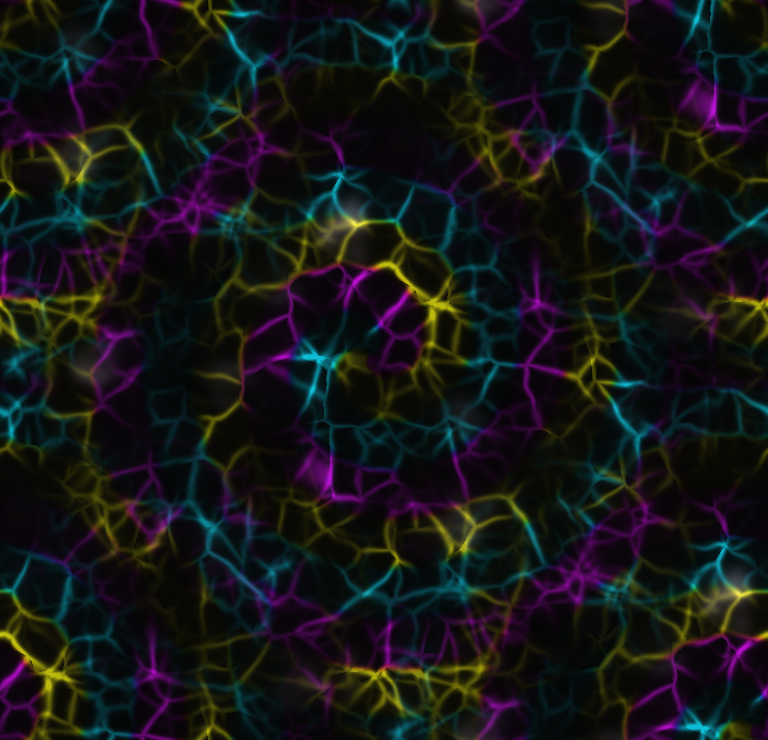
This texture is drawn by a WebGL 1 fragment shader. Its source:

```glsl
precision highp float;
// Dim glowing filament web on black, tinted by a three-colour spiral.
// Warped cell borders form the threads; two copies of the field, half a
// canvas apart, are cross-faded so that the result tiles without seams.
uniform vec2 u_resolution;

const float SPIRAL_PITCH = 0.195;              // radius gained per turn
const vec2 SPIRAL_CENTRE = vec2(-0.02, 0.02);
const vec3 OFF_BAND = vec3(5.0, 1.0, 3.0) / 6.0; // where r, g, b go dark
const vec3 CHANNEL_GAIN = vec3(0.88, 0.87, 0.98);
const float OFF_LEVEL = 0.05;
const vec3 FLOOR_COLOUR = vec3(0.016);
const vec3 GLOW_COLOUR = vec3(0.82, 0.74, 0.84);
const float THREAD_WIDTH = 0.0046;
const float HALO_WIDTH = 0.012;
const float HALO_GAIN = 0.17;
const float BASE_SCALE = 11.0;                 // cells across the canvas
const float SCALE_STEP = 1.45;
const float LAYER_FADE = 0.68;
const float FAINT_GAIN = 0.40;                 // light from weak threads
const float BRIGHT_GAIN = 0.24;                // extra light from strong ones
const float GLOW_SCALE = 6.0;
const float GLOW_SIZE = 0.16;
const float GLOW_GAIN = 0.46;

vec2 hash2(vec2 p) {
  vec3 a = fract(p.xyx * vec3(0.1031, 0.1030, 0.0973));
  a += dot(a, a.yzx + 33.33);
  return fract((a.xx + a.yz) * a.zy);
}

// Smooth value noise, two independent channels
vec2 noise2(vec2 p) {
  vec2 i = floor(p), f = fract(p);
  f = f * f * (3.0 - 2.0 * f);
  return mix(mix(hash2(i), hash2(i + vec2(1.0, 0.0)), f.x),
             mix(hash2(i + vec2(0.0, 1.0)), hash2(i + 1.0), f.x), f.y);
}

// Distance to the nearest border between scattered cells
float borderDistance(vec2 p, float seed) {
  vec2 cell = floor(p), nearest = vec2(9.0), second = vec2(9.0);
  for (int y = -1; y <= 1; y++) {
    for (int x = -1; x <= 1; x++) {
      vec2 c = cell + vec2(float(x), float(y));
      vec2 r = c + hash2(c + seed) - p;
      if (dot(r, r) < dot(nearest, nearest)) {
        second = nearest;
        nearest = r;
      } else if (dot(r, r) < dot(second, second)) {
        second = r;
      }
    }
  }
  float gap = dot(second, second) - dot(nearest, nearest);
  return 0.5 * gap / max(length(second - nearest), 0.25);
}

// Layers of jagged threads whose strength drifts along their length
float threads(vec2 p) {
  float sum = 0.0, gain = 1.0, scale = BASE_SCALE;
  for (int i = 0; i < 3; i++) {
    float seed = 23.0 + 37.0 * float(i);
    vec2 warped = p + 0.015 * (noise2(p * 19.0 + seed) - 0.5)
                    + 0.009 * (noise2(p * 48.0 + seed) - 0.5);
    float d = borderDistance(warped * scale, seed) / scale;
    float strength = smoothstep(0.12, 0.95, noise2(p * scale * 0.9 + seed).x);
    float core = exp(-d * d / (THREAD_WIDTH * THREAD_WIDTH));
    float halo = HALO_GAIN * exp(-d / HALO_WIDTH);
    sum += gain * strength * strength * (core + halo);
    gain *= LAYER_FADE;
    scale *= SCALE_STEP;
  }
  sum = min(sum, 1.2);
  return sum * (FAINT_GAIN + BRIGHT_GAIN * sum);
}

// Sparse soft blobs of pale light
float glow(vec2 p) {
  vec2 g = p * GLOW_SCALE + 0.25 * (noise2(p * 28.0 + 11.0) - 0.5);
  vec2 cell = floor(g);
  float sum = 0.0;
  for (int y = -1; y <= 1; y++) {
    for (int x = -1; x <= 1; x++) {
      vec2 c = cell + vec2(float(x), float(y));
      vec2 r = (c + hash2(c + 61.0) - g) / GLOW_SIZE;
      float power = hash2(c + 83.0).x;
      sum += power * power * power * exp(-dot(r, r));
    }
  }
  return GLOW_GAIN * sum * (0.4 + 0.9 * noise2(p * 36.0 + 7.0).y);
}

// Magenta, yellow and cyan bands wound outward, pure hues at their seams
vec3 spiralTint(vec2 p) {
  vec2 q = p - SPIRAL_CENTRE;
  float phase = length(q) / SPIRAL_PITCH - atan(q.y, q.x) / 6.28318;
  vec3 away = abs(fract(phase - OFF_BAND + 0.5) - 0.5);
  return CHANNEL_GAIN * mix(vec3(OFF_LEVEL), vec3(1.0), smoothstep(0.14, 0.215, away));
}

vec3 field(vec2 p) {
  float light = threads(p) + 0.025 * noise2(p * 9.0 + 5.0).x;
  return FLOOR_COLOUR + spiralTint(p) * light + GLOW_COLOUR * glow(p);
}

void main() {
  vec2 size = u_resolution / u_resolution.x;
  vec2 p = gl_FragCoord.xy / u_resolution.x;
  vec2 centred = p - 0.5 * size;
  vec2 shifted = mod(p + 0.5 * size, size) - 0.5 * size;

  // Each copy fades out before its own outer edge
  vec2 u = abs(centred) / size;
  float inner = (0.5 - u.x) * (0.5 - u.y), outer = u.x * u.y;
  float blend = outer / max(inner + outer, 1e-5);
  gl_FragColor = vec4(mix(field(centred), field(shifted), blend), 1.0);
}
```
